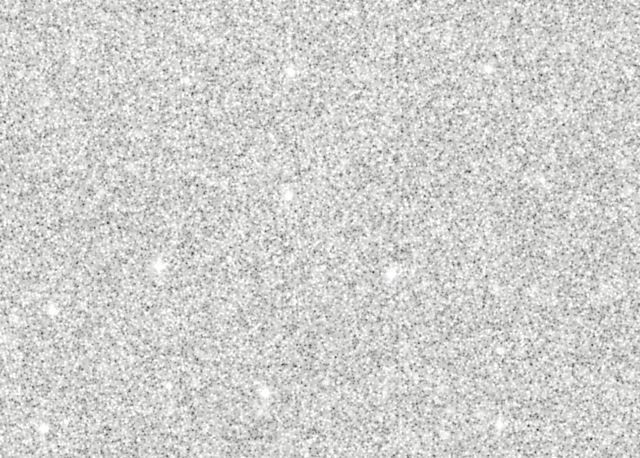
Give the GLSL for this texture, as a Shadertoy shader.

```glsl
// Fine silver glitter: a dense field of soft grey grains with a faint mottle,
// scattered with small white glints and a few star-shaped sparkles.
// Grains are summed soft cell dots; glints and stars sit in jittered grid cells.

const vec3 SILVER_TINT = vec3(1.001, 1.0, 0.996);
const vec3 SPARK_WHITE = vec3(1.0);
const float MEAN_TONE = 0.815;

vec3 hash3(vec2 cell, float seed) {
    vec3 q = fract(vec3(cell.xyx + seed) * vec3(0.1031, 0.1030, 0.0973));
    q += dot(q, q.yxz + 33.33);
    return fract((q.xxy + q.yzz) * q.zyx);
}

// Soft light and dark dots, one per cell, with zero mean and unit deviation.
float grainNoise(vec2 p, float sharpness, float seed) {
    vec2 cell = floor(p);
    vec2 local = p - cell;
    float total = 0.0;
    for (int y = -1; y <= 1; y++) {
        for (int x = -1; x <= 1; x++) {
            vec2 offset = vec2(x, y);
            vec3 site = hash3(cell + offset, seed);
            vec2 toSite = offset + site.xy - local;
            float shade = (2.0 * site.z - 1.0) * 1.732;
            total += shade * exp(-sharpness * dot(toSite, toSite));
        }
    }
    return total / sqrt(1.5708 / sharpness);
}

// Broad, slow drift of brightness from layered sines.
float broadDrift(vec2 p) {
    return 0.5 * sin(3.1 * p.y - 2.3 * p.x + 0.4)
         + 0.3 * sin(5.2 * p.x + 4.1 * p.y + 1.7)
         + 0.3 * sin(9.0 * p.y - 6.3 * p.x + 2.0 * sin(4.0 * p.x));
}

float softDot(vec2 d, float radius) {
    return exp(-dot(d, d) / (radius * radius));
}

// A thin ray through the centre that fades along the x axis.
float ray(vec2 d, float reach, float width) {
    return exp(-abs(d.x) / reach - d.y * d.y / (width * width));
}

float star(vec2 d, float size) {
    vec2 diagonal = vec2(d.x + d.y, d.x - d.y) * 0.7071;
    float cross4 = ray(d.yx, 0.016 * size, 0.0024) + 0.7 * ray(d, 0.011 * size, 0.0024);
    float cross8 = ray(diagonal, 0.008 * size, 0.002) + ray(diagonal.yx, 0.008 * size, 0.002);
    return softDot(d, 0.0075 * size) + 0.3 * softDot(d, 0.017 * size)
         + 0.7 * cross4 + 0.3 * cross8;
}

// One randomly placed glint per occupied grid cell.
float glints(vec2 p, float density, float share, float radius, float seed) {
    vec2 cell = floor(p * density);
    vec3 rnd = hash3(cell, seed);
    vec2 d = p - (cell + mix(vec2(0.25), vec2(0.75), rnd.xy)) / density;
    float strength = hash3(cell, seed + 19.0).y;
    return step(rnd.z, share) * mix(0.3, 0.85, strength)
         * softDot(d, radius * mix(0.7, 1.3, strength));
}

float stars(vec2 p, float density, float share, float seed) {
    vec2 cell = floor(p * density);
    vec3 rnd = hash3(cell, seed);
    vec2 d = p - (cell + mix(vec2(0.25), vec2(0.75), rnd.xy)) / density;
    float strength = hash3(cell, seed + 31.0).x;
    return step(rnd.z, share) * mix(0.7, 1.2, strength)
         * star(d, mix(0.75, 1.25, strength));
}

void mainImage(out vec4 fragColor, in vec2 fragCoord) {
    vec2 p = fragCoord / iResolution.y;

    // Grain, skewed so that the dark tail is longer than the light one
    float grain = grainNoise(p * 195.0, 4.0, 3.0);
    grain -= 0.08 * (grain * grain - 1.0);

    // Mottle and drift
    float mottle = grainNoise(p * 42.0, 3.0, 71.0);
    float tone = MEAN_TONE + 0.088 * grain + 0.008 * mottle + 0.011 * broadDrift(p);
    vec3 color = tone * SILVER_TINT;

    // Glints and stars
    float spark = glints(p, 15.0, 0.28, 0.0075, 11.0)
                + stars(p, 4.0, 0.6, 43.0);
    color = mix(color, SPARK_WHITE, clamp(spark, 0.0, 1.0));

    fragColor = vec4(clamp(color, 0.0, 1.0), 1.0);
}
```
